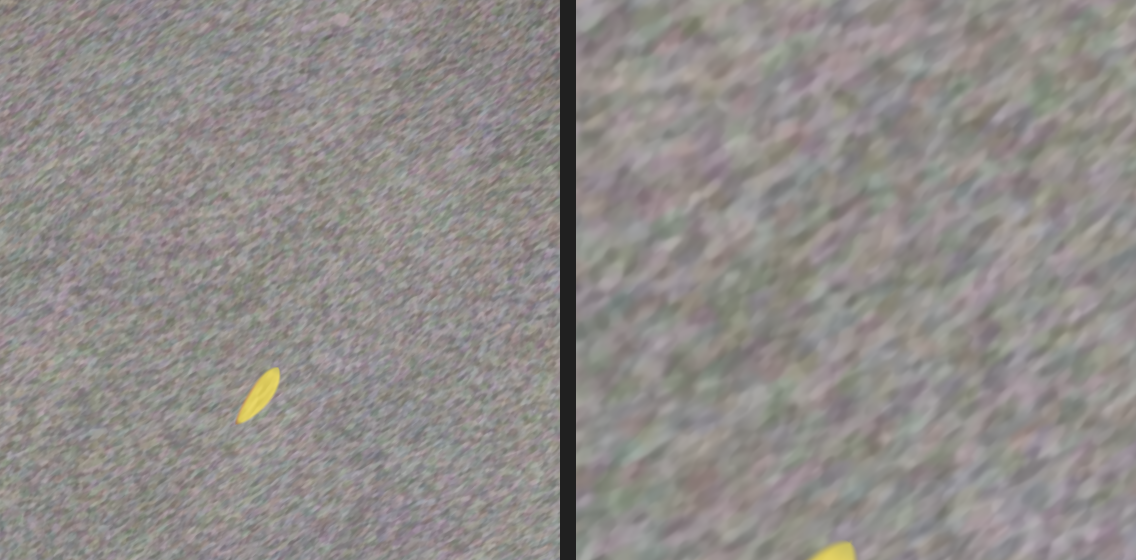
Left: the whole. Right: its middle third, enlarged.
Write a WebGL 2 fragment shader that draws this texture.

```glsl
#version 300 es
precision highp float;
// Grey ground of fine slanted streaks with one yellow leaf and a pale twig.

#define BASE_COLOUR vec3(0.568, 0.552, 0.545)
#define STREAK_SIZE vec2(0.0145, 0.0058)
#define FINE_SIZE vec2(0.0080, 0.0042)
#define TINT_SIZE vec2(0.0170, 0.0100)
#define STREAK_ANGLE 0.60
#define FINE_ANGLE 0.78
#define STREAK_CONTRAST 0.150
#define FINE_CONTRAST 0.095
#define TINT_CONTRAST 0.062
#define PATCH_CONTRAST 0.075
#define EDGE_SOFTNESS 0.0035

uniform vec2 u_resolution;
out vec4 outColour;

vec3 hash3(vec2 cell) {
    vec3 p = fract(cell.xyx * vec3(0.1031, 0.1030, 0.0973));
    p += dot(p, p.yxz + 33.33);
    return fract((p.xxy + p.yzz) * p.zyx);
}

// Smooth cellular noise: jittered cells blended by distance, centred on zero.
vec3 cellNoise(vec2 p) {
    vec2 cell = floor(p);
    vec3 total = vec3(0.0);
    float weights = 0.0;
    for (int y = -1; y <= 1; y++) {
        for (int x = -1; x <= 1; x++) {
            vec2 id = cell + vec2(x, y);
            vec2 site = id + 0.15 + 0.7 * hash3(id + 71.0).xy;
            vec2 away = p - site;
            float w = exp(-4.0 * dot(away, away));
            total += w * hash3(id + 19.0);
            weights += w;
        }
    }
    return total / weights - 0.5;
}

vec2 turn(vec2 p, float angle) {
    float c = cos(angle), s = sin(angle);
    return vec2(c * p.x + s * p.y, c * p.y - s * p.x);
}

// Soft round stain, 1 at its centre.
float stain(vec2 p, vec2 centre, vec2 size) {
    vec2 q = (p - centre) / size;
    return exp(-dot(q, q));
}

vec3 ground(vec2 p) {
    // Slight bends keep the streaks from running parallel.
    vec2 bent = p + 0.010 * vec2(sin(9.0 * p.y + 3.0 * p.x), sin(8.0 * p.x - 5.0 * p.y));
    vec2 along = turn(bent, STREAK_ANGLE);
    float streaks = cellNoise(along / STREAK_SIZE + 200.0).x;
    float fine = cellNoise(turn(bent, FINE_ANGLE) / FINE_SIZE + 400.0).y;
    vec3 tint = cellNoise(along / TINT_SIZE + 600.0);
    tint -= dot(tint, vec3(0.3, 0.59, 0.11));

    // Broad, faint patches of light and hue.
    vec3 patches = cellNoise(along / vec2(0.20, 0.09) + 40.0);
    float shade = 0.6 * patches.x + 0.4 * cellNoise(along / vec2(0.06, 0.035) + 80.0).x;
    vec3 hue = vec3(0.016, -0.010, 0.012) * patches.y + vec3(0.010, 0.004, -0.024) * patches.z;

    vec3 colour = BASE_COLOUR + hue + tint * TINT_CONTRAST;
    colour += streaks * STREAK_CONTRAST + fine * FINE_CONTRAST + shade * PATCH_CONTRAST;
    colour += 0.020 * (0.5 - p.y) * (0.4 + p.x);
    colour -= 0.040 * stain(p, vec2(1.0, 0.86), vec2(0.16, 0.22));
    colour -= 0.070 * stain(p, vec2(0.582, 0.932), vec2(0.028, 0.010));
    colour -= 0.070 * stain(p, vec2(0.637, 0.636), vec2(0.014, 0.016));
    colour += vec3(0.005, -0.025, 0.005) * stain(p, vec2(0.25, 0.98), vec2(0.09, 0.06));
    return colour;
}

vec3 addTwig(vec3 colour, vec2 p) {
    vec2 start = vec2(0.852, 0.382), reach = vec2(0.056, 0.036);
    float h = clamp(dot(p - start, reach) / dot(reach, reach), 0.0, 1.0);
    float d = length(p - start - reach * h) - mix(0.0012, 0.0042, h);
    float cover = 1.0 - smoothstep(-EDGE_SOFTNESS, EDGE_SOFTNESS, d);
    return mix(colour, vec3(0.73, 0.67, 0.65), cover * mix(0.35, 0.85, h));
}

vec3 addLeaf(vec3 colour, vec2 p) {
    const float halfLength = 0.063;
    vec2 q = turn(p - vec2(0.459, 0.293), 0.93);
    float t = q.x / halfLength;
    float side = q.y + 0.004 * (1.0 - t * t);
    float width = 0.019 * pow(max(1.0 - t * t, 0.0), 0.65) * (1.0 + 0.22 * t);
    float d = abs(side) - width + halfLength * max(abs(t) - 1.0, 0.0);
    float cover = 1.0 - smoothstep(-EDGE_SOFTNESS, EDGE_SOFTNESS, d);

    vec3 leaf = vec3(0.88, 0.81, 0.38) + 0.10 * cellNoise(q / vec2(0.016, 0.006) + 90.0).x;
    float rim = smoothstep(-0.007, 0.001, side - width) * (1.0 - smoothstep(0.0, 0.7, t));
    leaf = mix(leaf, vec3(0.74, 0.50, 0.36), 0.75 * rim);
    leaf = mix(leaf, vec3(0.58, 0.42, 0.28), 0.7 * smoothstep(-0.82, -1.0, t));
    leaf = mix(leaf, vec3(0.72, 0.70, 0.40), 0.6 * smoothstep(0.75, 1.0, t));
    return mix(colour, leaf, cover);
}

void main() {
    vec2 p = gl_FragCoord.xy / u_resolution;
    vec3 colour = addLeaf(addTwig(ground(p), p), p);
    outColour = vec4(clamp(colour, 0.0, 1.0), 1.0);
}
```
